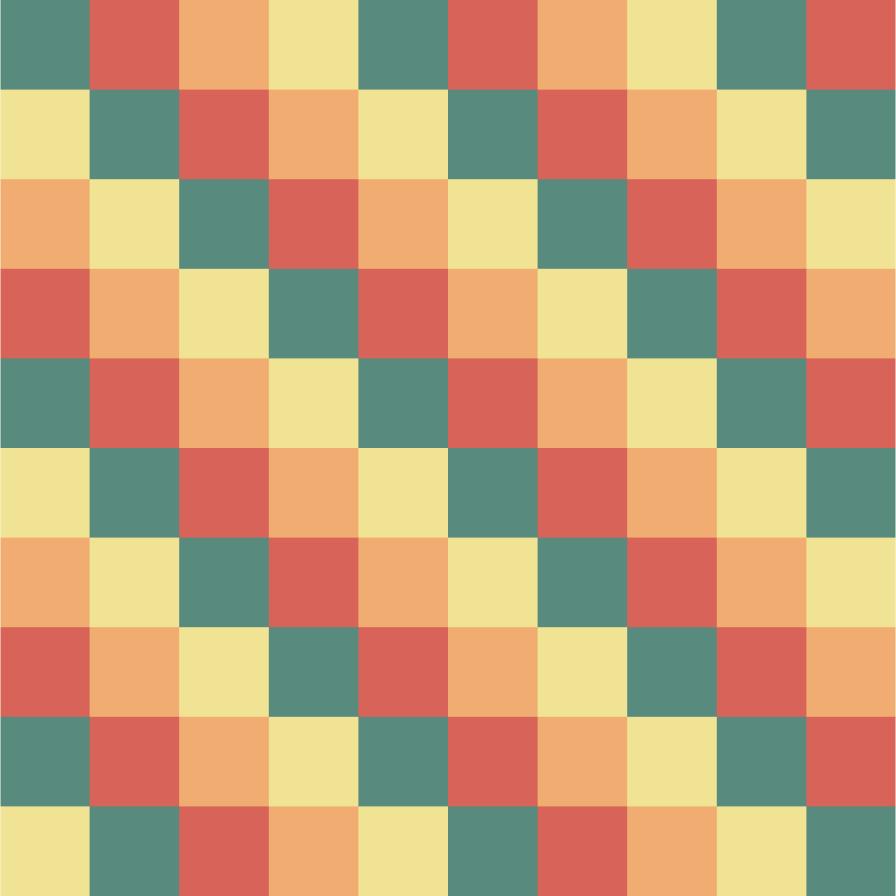
Give the GLSL for this pattern, as a WebGL 2 fragment shader.

```glsl
#version 300 es
precision highp float;
// Ten by ten checks in four colours that step diagonally, with a hairline pale margin at the sides.

uniform vec2 u_resolution;
out vec4 fragColor;

const float CELLS = 10.0;
const float MARGIN = 0.0006;

const vec3 GREEN  = vec3(0.345, 0.545, 0.490);
const vec3 RED    = vec3(0.847, 0.388, 0.345);
const vec3 ORANGE = vec3(0.945, 0.675, 0.443);
const vec3 YELLOW = vec3(0.945, 0.890, 0.580);
const vec3 PAPER  = vec3(0.970, 0.960, 0.900);

// Colour of one check; the sequence shifts by one on each row.
vec3 checkColor(ivec2 cell) {
    int index = (cell.x + cell.y + 3) & 3;
    if (index == 0) return GREEN;
    if (index == 1) return RED;
    if (index == 2) return ORANGE;
    return YELLOW;
}

// Blend the four nearest checks over one pixel footprint.
vec3 smoothChecks(vec2 p, vec2 footprint) {
    vec2 shifted = p - 0.5;
    ivec2 cell = ivec2(floor(shifted));
    vec2 t = clamp((fract(shifted) - 0.5) / footprint + 0.5, 0.0, 1.0);
    vec3 lower = mix(checkColor(cell), checkColor(cell + ivec2(1, 0)), t.x);
    vec3 upper = mix(checkColor(cell + ivec2(0, 1)), checkColor(cell + ivec2(1, 1)), t.x);
    return mix(lower, upper, t.y);
}

// Coverage of the thin strips along the left and right sides.
float sideMargin(float x, float width, float pixel) {
    float edgeDistance = min(x, 1.0 - x);
    return clamp((width - edgeDistance) / pixel + 0.5, 0.0, 1.0);
}

void main() {
    vec2 pixel = 1.0 / u_resolution;
    vec2 uv = gl_FragCoord.xy * pixel;
    vec3 color = smoothChecks(uv * CELLS, pixel * CELLS);
    color = mix(color, PAPER, sideMargin(uv.x, MARGIN, pixel.x));
    fragColor = vec4(color, 1.0);
}
```
